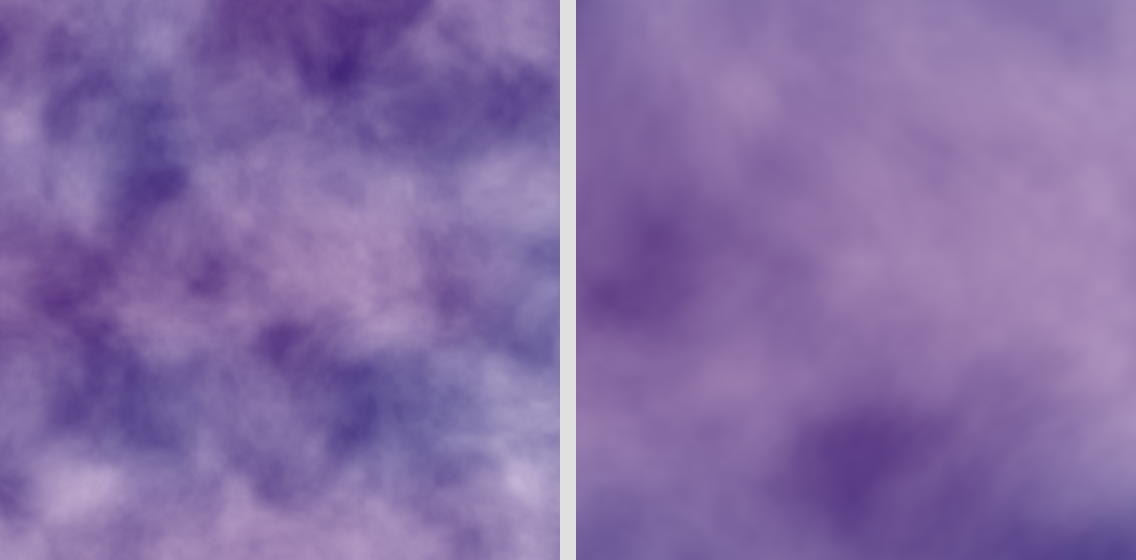
Left: the whole. Right: its middle third, enlarged.
Give the GLSL for this texture, as a three.js fragment shader.

```glsl
varying vec2 vUv;

const vec3 DEEP_VIOLET = vec3(0.335, 0.235, 0.525);
const vec3 MID_VIOLET = vec3(0.497, 0.412, 0.637);
const vec3 PALE_LILAC = vec3(0.660, 0.572, 0.745);
const vec3 WARM_SHIFT = vec3(0.050, -0.025, -0.020);

const vec2 TONE_SLOPE = vec2(0.25, -0.45);  // lighter to the lower right
const float CLOUD_SCALE = 3.5;
const float CLOUD_AMOUNT = 0.65;
const float BLOTCH_SCALE = 7.5;
const float BLOTCH_AMOUNT = 0.80;
const float DETAIL_GAIN = 0.48;
const float HUE_SCALE = 4.0;
const float WARP_SCALE = 6.0;
const float WARP_AMOUNT = 0.05;
const int OCTAVES = 5;

float hash(vec2 cell) {
  vec3 p = fract(cell.xyx * 0.1031);
  p += dot(p, p.yzx + 33.33);
  return fract((p.x + p.y) * p.z);
}

// Smooth value noise, centred on zero
float noise(vec2 p) {
  vec2 cell = floor(p);
  vec2 f = p - cell;
  vec2 blend = f * f * f * (f * (f * 6.0 - 15.0) + 10.0);
  float low = mix(hash(cell), hash(cell + vec2(1.0, 0.0)), blend.x);
  float high = mix(hash(cell + vec2(0.0, 1.0)), hash(cell + 1.0), blend.x);
  return mix(low, high, blend.y) - 0.5;
}

// Soft blotches with progressively fainter mottling
float blotches(vec2 p) {
  float sum = 0.0;
  float amount = BLOTCH_AMOUNT;
  for (int i = 0; i < OCTAVES; i++) {
    sum += amount * noise(p);
    p = p * 2.03 + vec2(17.3, 41.7);
    amount *= DETAIL_GAIN;
  }
  return sum;
}

vec3 violetRamp(float tone) {
  vec3 darkSide = MID_VIOLET + (MID_VIOLET - DEEP_VIOLET) * tone;
  vec3 lightSide = MID_VIOLET + (PALE_LILAC - MID_VIOLET) * tone;
  return tone < 0.0 ? darkSide : lightSide;
}

void main() {
  // Bend the lattice so that blotches take irregular outlines
  vec2 bend = vec2(noise(vUv * WARP_SCALE + 61.0), noise(vUv * WARP_SCALE + 83.0));
  vec2 p = vUv + WARP_AMOUNT * bend;

  // Broad slope, large clouds and blotches set the tone
  float tone = dot(vUv - 0.5, TONE_SLOPE);
  tone += CLOUD_AMOUNT * noise(p * CLOUD_SCALE + 29.0);
  tone += blotches(p * BLOTCH_SCALE + 7.0);

  // Drift between blue violet and pink violet
  float warmth = noise(p * HUE_SCALE + 113.0) + 0.25 * (vUv.y - vUv.x);
  vec3 color = violetRamp(2.0 * tone) + WARM_SHIFT * warmth;

  gl_FragColor = vec4(clamp(color, 0.0, 1.0), 1.0);
}
```
